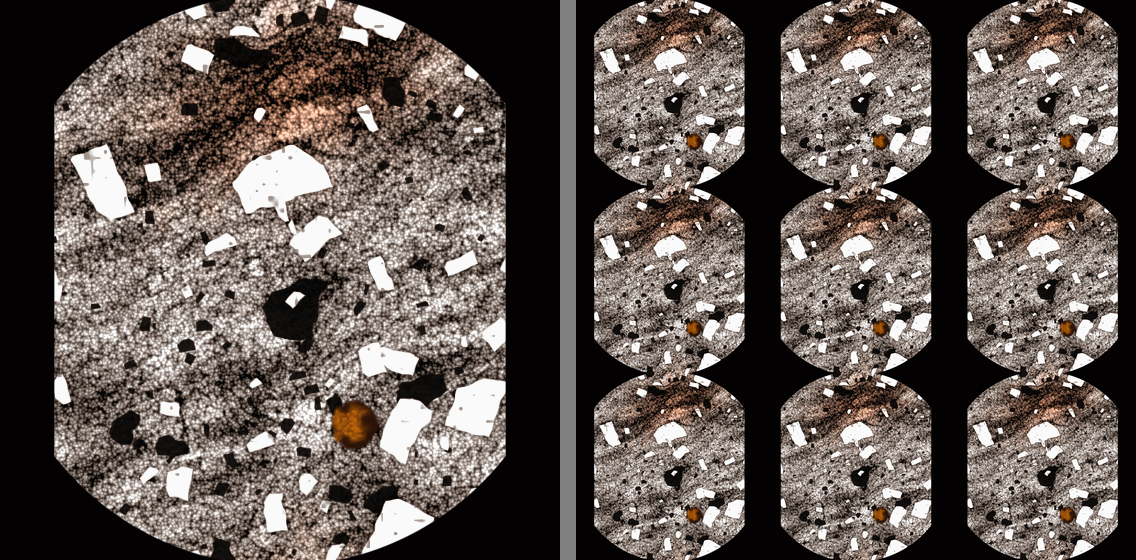
Left: one tile. Right: repeated 3 by 3.
Give the GLSL for this texture, as a Shadertoy shader.

```glsl
const float TAU = 6.2831853;
const float EDGE = 0.0016;
const vec3 RUST_DARK = vec3(0.17, 0.07, 0.03);
const vec3 RUST_BRIGHT = vec3(0.78, 0.42, 0.04);

vec3 hash3(vec2 cell, float seed) {
    vec3 q = fract(cell.xyx * vec3(0.1031, 0.1030, 0.0973) + seed * 0.137);
    q += dot(q, q.yzx + 33.33);
    return fract((q.xxy + q.yzz) * q.zyx);
}

mat2 rotation(float angle) {
    float c = cos(angle), s = sin(angle);
    return mat2(c, -s, s, c);
}

// Offset from a centre, wrapped around the tile
vec2 wrapped(vec2 p, vec2 centre) {
    return fract(p - centre + 0.5) - 0.5;
}

// Value noise that repeats after a whole number of lattice steps
float noise(vec2 p, vec2 period) {
    vec2 i = floor(p), f = fract(p);
    f = f * f * (3.0 - 2.0 * f);
    float a = hash3(mod(i, period), 1.0).x;
    float b = hash3(mod(i + vec2(1, 0), period), 1.0).x;
    float c = hash3(mod(i + vec2(0, 1), period), 1.0).x;
    float d = hash3(mod(i + vec2(1, 1), period), 1.0).x;
    return mix(mix(a, b, f.x), mix(c, d, f.x), f.y);
}

float tileNoise(vec2 p, float count) {
    return noise(p * count, vec2(count));
}

// Distance to the nearest grain centre, in cell units
float cellular(vec2 p, float count) {
    vec2 g = p * count, base = floor(g);
    float nearest = 2.0;
    for (int y = -1; y <= 1; y++)
    for (int x = -1; x <= 1; x++) {
        vec2 cell = base + vec2(x, y);
        vec2 centre = cell + hash3(mod(cell, count), 3.0).xy;
        nearest = min(nearest, length(g - centre));
    }
    return nearest;
}

// Signed distance to scattered boxes with chipped corners
float crystals(vec2 p, float count, float seed, float share) {
    vec2 g = p * count, base = floor(g);
    float nearest = 1.0;
    for (int y = -1; y <= 1; y++)
    for (int x = -1; x <= 1; x++) {
        vec2 cell = base + vec2(x, y);
        vec3 place = hash3(mod(cell, count), seed);
        vec3 form = hash3(mod(cell, count), seed + 7.0);
        if (place.z > share) continue;
        vec2 q = rotation(0.75 + 2.6 * (form.x - 0.5)) * (g - cell - place.xy);
        vec2 size = (0.15 + 0.37 * form.y * form.y) * vec2(1.0, mix(0.35, 0.85, form.z));
        vec2 chip = mix(vec2(0.6), vec2(1.05), fract(form.yz * 17.0));
        vec2 side = abs(q) - size;
        float d = max(side.x, side.y);
        d = max(d, dot(q, vec2(0.8, 0.6)) - chip.x * dot(size, vec2(0.8, 0.6)));
        d = max(d, dot(q, vec2(-0.6, 0.8)) - chip.y * dot(size, vec2(0.6, 0.8)));
        nearest = min(nearest, d);
    }
    return nearest / count;
}

float inside(float d, float softness) {
    return 1.0 - smoothstep(-softness, softness, d);
}

// Grey tone to warm brown, neutral at black and white
vec3 warmTone(float tone) {
    float warmth = smoothstep(0.0, 0.25, tone) * (1.0 - smoothstep(0.65, 1.0, tone));
    return tone - vec3(0.0, 0.05, 0.08) * warmth;
}

// Speckled groundmass with slanting flow bands
float groundmass(vec2 p, float speckle) {
    vec2 w = p + 0.016 * sin(TAU * vec2(2.0 * p.y + p.x, 3.0 * p.x - p.y));
    vec2 flow = vec2(2.0 * w.x + w.y, 2.0 * w.y - w.x);
    float tone = 0.47 + 0.35 * (speckle - 0.5);
    tone += 0.65 * (0.48 - cellular(p, 170.0)) + 0.5 * (0.48 - cellular(w, 70.0));
    tone += 0.4 * (noise(flow * vec2(3, 14), vec2(3, 14)) - 0.5);
    tone += 0.3 * (noise(flow * vec2(12, 50), vec2(12, 50)) - 0.5);
    return tone + 0.3 * (tileNoise(w, 9.0) - 0.5);
}

// Signed distance to the round field of view with flat sides
float fieldOfView(vec2 q) {
    return max(length(q) - 0.511, abs(q.x) - 0.403);
}

void mainImage(out vec4 fragColor, in vec2 fragCoord) {
    vec2 p = fragCoord / iResolution.xy;
    float speckle = tileNoise(p, 230.0);
    float ragged = tileNoise(p, 60.0) - 0.5;
    float lumps = tileNoise(p, 24.0) - 0.5;

    // Dark stained zone
    vec2 stain = rotation(0.35) * wrapped(p, vec2(0.53, 0.84)) / vec2(0.26, 0.13);
    float stained = exp(-dot(stain, stain) * (1.0 + lumps));
    float tone = groundmass(p, speckle) - 0.24 * stained;

    // Pale grains with dark rims
    float pale = crystals(p, 8.0, 11.0, 0.17) + 0.016 * lumps + 0.008 * ragged;
    tone += 0.17 * inside(pale, 0.003);
    tone -= 0.3 * exp(-pow(pale / 0.004, 2.0));

    // Opaque grains and fine specks
    float opaque = crystals(p, 9.0, 23.0, 0.22) + 0.02 * lumps + 0.012 * ragged;
    float specks = crystals(p, 34.0, 31.0, 0.16) + 0.004 * ragged;
    float dark = max(0.93 * inside(opaque, 0.002), 0.9 * inside(specks, EDGE));
    tone = mix(tone, 0.02, dark);

    // Clear white crystals
    float large = crystals(p, 6.0, 42.0, 0.48) + 0.006 * ragged + 0.006 * lumps;
    float small = crystals(p, 15.0, 57.0, 0.15) + 0.005 * ragged;
    float white = min(large, small);
    tone *= mix(0.72, 1.0, smoothstep(0.0, 0.008, white));
    float flaw = smoothstep(0.84, 0.95, tileNoise(p, 85.0));
    tone = mix(tone, 0.98 - 0.35 * flaw, inside(white, EDGE));

    vec3 color = warmTone(clamp(tone, 0.015, 0.99));
    color = mix(color, color * vec3(1.12, 0.85, 0.7), stained * (1.0 - inside(white, EDGE)));

    // Rust grain with a glowing core
    vec2 r = wrapped(p, vec2(0.635, 0.235));
    float rust = length(r * vec2(1.05, 0.95)) - 0.047 + 0.025 * lumps + 0.008 * ragged;
    float core = inside(length(r + vec2(0.012, -0.008)) - 0.028 + 0.03 * ragged, 0.014);
    vec3 rustColor = mix(RUST_DARK, RUST_BRIGHT, core * (0.45 + 0.55 * speckle));
    color = mix(color, rustColor, inside(rust, 0.004));

    color = mix(vec3(0.01, 0.005, 0.005), color, inside(fieldOfView(p - 0.5), EDGE));
    fragColor = vec4(color, 1.0);
}
```
